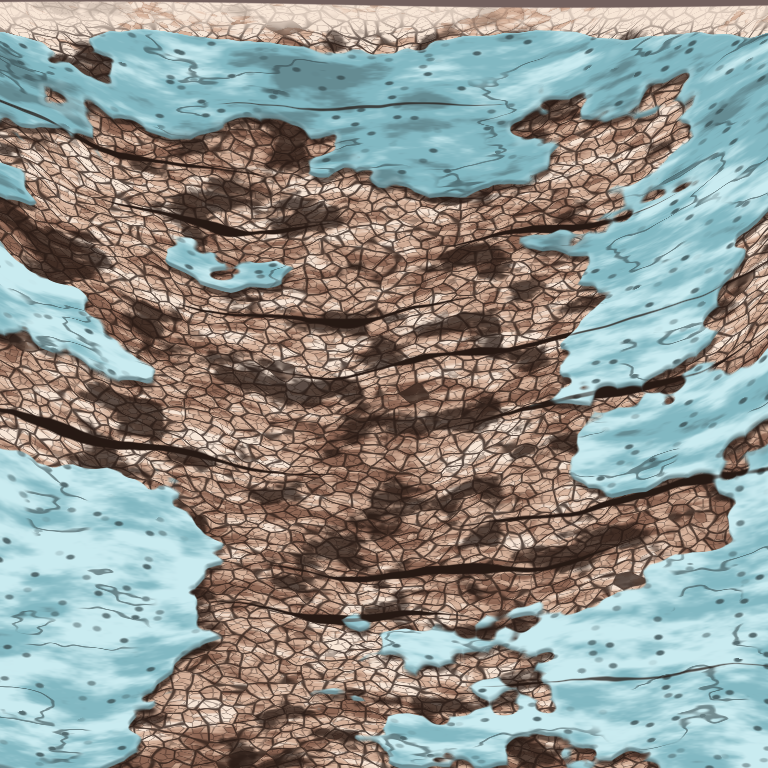
This texture is drawn by a WebGL 1 fragment shader. Its source:

```glsl
precision highp float;
// Flaking pale turquoise paint on weathered, cracked wood with sagging grain.
uniform vec2 u_resolution;

const vec3 PAINT_PALE = vec3(0.79, 0.92, 0.94);
const vec3 PAINT_MID = vec3(0.51, 0.72, 0.76);
const vec3 PAINT_DARK = vec3(0.30, 0.40, 0.42);
const vec3 WOOD_CREAM = vec3(0.97, 0.90, 0.84);
const vec3 WOOD_TAN = vec3(0.83, 0.69, 0.60);
const vec3 WOOD_BROWN = vec3(0.55, 0.40, 0.33);
const vec3 WOOD_DARK = vec3(0.15, 0.10, 0.08);

float hash(vec2 p) {
  vec3 q = fract(p.xyx * vec3(0.1031, 0.1030, 0.0973));
  q += dot(q, q.yzx + 33.33);
  return fract((q.x + q.y) * q.z);
}

float noise(vec2 p) {
  vec2 i = floor(p), f = fract(p);
  f = f * f * (3.0 - 2.0 * f);
  return mix(mix(hash(i), hash(i + vec2(1, 0)), f.x),
             mix(hash(i + vec2(0, 1)), hash(i + vec2(1, 1)), f.x), f.y);
}

float layered(vec2 p) {
  float sum = 0.0, gain = 0.53;
  for (int i = 0; i < 4; i++) {
    sum += gain * noise(p);
    p = p * 2.1 + 17.3;
    gain *= 0.5;
  }
  return sum;
}

// Cellular noise: nearest distance, gap to the second nearest, cell id.
vec3 cells(vec2 p) {
  vec2 base = floor(p);
  float near = 8.0, next = 8.0, id = 0.0;
  for (int y = -1; y <= 1; y++) {
    for (int x = -1; x <= 1; x++) {
      vec2 c = base + vec2(x, y);
      float d = length(c + vec2(hash(c), hash(c + 71.7)) - p);
      if (d < near) { next = near; near = d; id = hash(c + 31.1); }
      else next = min(next, d);
    }
  }
  return vec3(near, next - near, id);
}

// Straightens the sagging grain: x runs along it, y across it.
vec2 grainSpace(vec2 uv) {
  float sag = 0.48 * pow(uv.x - 0.45, 2.0) * smoothstep(0.0, 0.65, uv.y);
  float ripple = 0.008 * sin(uv.x * 11.0 + uv.y * 7.0) + 0.004 * sin(uv.x * 27.0 - uv.y * 19.0);
  return vec2(uv.x, uv.y - sag + ripple);
}

// Positive where paint survives, zero at its ragged edge.
float paintField(vec2 uv) {
  vec2 g = grainSpace(uv);
  float bareBand = 0.9 * min(abs(uv.y - 0.61), 0.3) - 0.165;
  float sides = 0.10 * cos(6.2832 * uv.x);
  float ragged = 0.06 * (cells(g * vec2(30.0, 46.0)).x - 0.45);
  float bareTop = 0.6 * smoothstep(0.94, 0.985, uv.y);
  return layered(g * vec2(4.0, 8.5) + 5.7) - 0.5 + bareBand + sides + ragged - bareTop;
}

// Long tapering splits that follow the grain.
float splits(vec2 g, float width, float soft) {
  float dark = 0.0;
  float wobble = 0.018 * (layered(vec2(g.x * 7.0, g.y * 4.0)) - 0.5);
  for (int i = 0; i < 12; i++) {
    float k = float(i);
    float level = 0.10 + 0.066 * k + 0.04 * hash(vec2(k, 3.0));
    float reach = 0.16 + 0.26 * hash(vec2(k, 8.0));
    float taper = 1.0 - abs(g.x - hash(vec2(k, 15.0))) / reach;
    float halfWidth = width * taper * (0.4 + noise(vec2(g.x * 24.0, k * 5.0)));
    float line = 1.0 - smoothstep(-soft, soft, abs(g.y - level + wobble) - halfWidth);
    dark = max(dark, line * smoothstep(0.0, 0.12, taper));
  }
  return dark;
}

vec3 woodColor(vec2 uv, vec2 g, float soft) {
  vec2 warp = 0.006 * vec2(noise(g * 60.0), noise(g * 60.0 + 40.0));
  vec3 plate = cells((g + warp) * vec2(40.0, 72.0));
  vec3 chip = cells((g + warp) * vec2(75.0, 165.0) + 9.0);
  float fibre = layered(g * vec2(22.0, 130.0));
  float stain = layered(g * vec2(6.0, 15.0) + 23.0);
  float tone = 0.50 + 0.4 * (plate.z - 0.5) + 0.3 * (chip.z - 0.5)
             + 1.1 * (fibre - 0.5) + 1.2 * (stain - 0.5) + 0.6 * smoothstep(0.90, 0.98, uv.y);
  vec3 color = mix(WOOD_BROWN, WOOD_TAN, smoothstep(0.12, 0.55, tone));
  color = mix(color, WOOD_CREAM, smoothstep(0.58, 0.95, tone));
  float seam = 1.0 - smoothstep(0.03, 0.20, plate.y);
  float hairline = 1.0 - smoothstep(0.02, 0.22, chip.y);
  float quiet = 1.0 - 0.8 * smoothstep(0.94, 0.98, uv.y);
  float pits = smoothstep(0.58, 0.70, layered(g * vec2(16.0, 34.0) + 51.0));
  color = mix(color, WOOD_DARK, quiet * max(0.75 * seam, 0.35 * hairline));
  color = mix(color, WOOD_DARK, quiet * pits * 0.75);
  return mix(color, WOOD_DARK, quiet * splits(g, 0.0055, soft));
}

vec3 paintColor(vec2 uv, vec2 g, float soft) {
  float streak = layered(g * vec2(16.0, 62.0) + 3.0);
  float cloud = layered(g * vec2(5.0, 11.0) + 77.0);
  float tone = 0.57 + 1.5 * (streak - 0.5) + 1.2 * (cloud - 0.5) - 0.35 * smoothstep(0.5, 0.95, uv.y);
  vec3 color = mix(PAINT_MID, PAINT_PALE, smoothstep(0.2, 0.8, tone));
  color = mix(color, PAINT_DARK, 0.55 * smoothstep(0.12, -0.25, tone));
  vec3 fleck = cells(g * vec2(34.0, 68.0) + 13.0);
  float spot = smoothstep(0.55, 0.9, fleck.z) * (1.0 - smoothstep(0.10, 0.26, fleck.x));
  float vein = 1.0 - smoothstep(0.004, 0.022, abs(layered(g * vec2(7.0, 24.0) + 91.0) - 0.5));
  vein *= smoothstep(0.48, 0.62, noise(g * vec2(13.0, 20.0)));
  color = mix(color, PAINT_DARK * 0.75, max(0.8 * spot, 0.6 * vein));
  return mix(color, WOOD_DARK, 0.75 * splits(g, 0.002, soft));
}

void main() {
  vec2 uv = gl_FragCoord.xy / u_resolution;
  float soft = max(0.0012, 0.8 / u_resolution.y);
  vec2 g = grainSpace(uv);
  float field = paintField(uv);
  float above = paintField(uv + vec2(-0.002, 0.008));
  float below = paintField(uv - vec2(-0.001, 0.006));

  // Bare wood, shaded under the overhanging paint.
  vec3 wood = woodColor(uv, g, soft);
  wood = mix(wood, WOOD_DARK, 0.65 * smoothstep(-0.01, 0.02, above));

  // Paint with a pale rim and a dark lower lip.
  vec3 paint = paintColor(uv, g, soft);
  paint = mix(paint, PAINT_PALE, 0.35 * (1.0 - smoothstep(0.01, 0.05, field)));
  paint = mix(paint, PAINT_DARK, 0.65 * smoothstep(0.01, -0.02, below));
  vec3 color = mix(wood, paint, smoothstep(-0.009, 0.009, field));

  // Shadow line along the top edge of the board.
  float edge = 0.994 + 0.004 * sin(uv.x * 5.0 + 1.0);
  color = mix(color, vec3(0.45, 0.38, 0.37), smoothstep(edge - soft, edge + soft, uv.y));
  gl_FragColor = vec4(color, 1.0);
}
```
